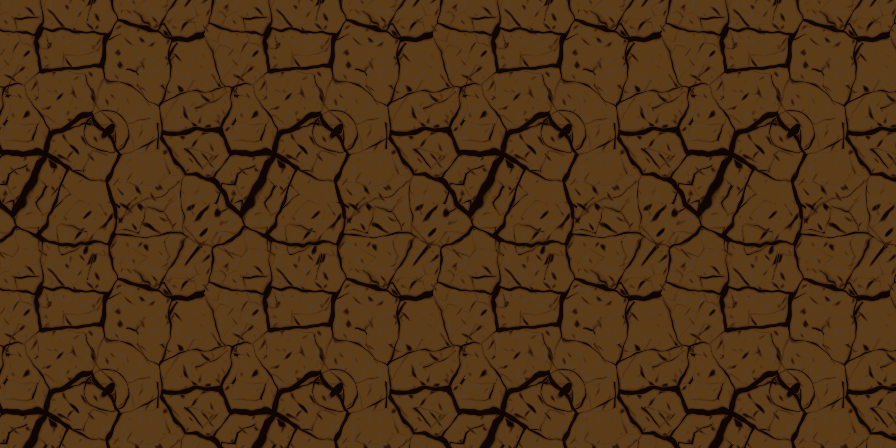
Reproduce this texture procedurally as a Shadertoy shader.

```glsl
// Dry cracked earth on a seamless tile, repeated about 3.9 by 1.7 times.
// Warped cellular borders form the cracks, with a width for each border;
// stretched gradient noise adds flakes, and one ringed pit marks each tile.

#define TILE vec2(0.510, 0.578)     // tile size, in canvas heights
#define PLATES vec2(4.0, 5.0)       // large plates per tile
#define SHARDS vec2(9.0, 10.0)      // small hairline cells per tile
#define CRACK_WIDTH vec2(0.0004, 0.0066)
#define HAIR_WIDTH vec2(-0.0050, 0.0021)
#define FLAKE_LEVEL 0.47            // higher leaves fewer flakes
#define PIT_CENTER vec2(0.47, 0.225)

const vec3 EARTH = vec3(0.36, 0.23, 0.09);
const vec3 DUST  = vec3(0.34, 0.24, 0.13);
const vec3 RIM   = vec3(0.28, 0.16, 0.06);
const vec3 SHADE = vec3(0.18, 0.09, 0.04);
const vec3 CRACK = vec3(0.06, 0.025, 0.01);

vec2 hash2(vec2 p) {
    vec3 q = fract(p.xyx * vec3(0.1031, 0.1030, 0.0973));
    q += dot(q, q.yzx + 33.33);
    return fract((q.xx + q.yz) * q.zy);
}

float cornerSlope(vec2 corner, vec2 offset, vec2 period) {
    float angle = 6.2832 * hash2(mod(corner, period)).x;
    return dot(vec2(cos(angle), sin(angle)), offset);
}

// Gradient noise that wraps after the given whole period
float gradientNoise(vec2 p, vec2 period) {
    vec2 i = floor(p), f = p - i;
    vec2 s = f * f * f * (f * (f * 6.0 - 15.0) + 10.0);
    vec2 e = vec2(1.0, 0.0);
    float low = mix(cornerSlope(i, f, period),
                    cornerSlope(i + e, f - e, period), s.x);
    float high = mix(cornerSlope(i + e.yx, f - e.yx, period),
                     cornerSlope(i + e.xx, f - e.xx, period), s.x);
    return mix(low, high, s.y);
}

float tileNoise(vec2 t, float cells) {
    return gradientNoise(t * cells, vec2(cells));
}

vec2 warp(vec2 t, float cells) {
    return vec2(tileNoise(t, cells), tileNoise(t + vec2(0.37, 0.61), cells));
}

vec2 seedOf(vec2 cell, vec2 cells) {
    return cell + 0.5 + 0.84 * (hash2(mod(cell, cells) + 7.0) - 0.5);
}

// Signed distance to the cell borders, in canvas heights
float crackDistance(vec2 t, vec2 cells, vec2 widths, float wear) {
    vec2 p = t * cells, scale = TILE / cells;
    vec2 home = floor(p), nearest = home, toNearest = vec2(0.0);
    float best = 1e3;
    for (int y = -1; y <= 1; y++)
    for (int x = -1; x <= 1; x++) {
        vec2 cell = home + vec2(x, y);
        vec2 r = (seedOf(cell, cells) - p) * scale;
        if (dot(r, r) < best) {
            best = dot(r, r);
            nearest = cell;
            toNearest = r;
        }
    }
    float d = 1e3;
    float key = hash2(mod(nearest, cells) + 31.0).x;
    for (int y = -2; y <= 2; y++)
    for (int x = -2; x <= 2; x++) {
        if (x == 0 && y == 0) continue;
        vec2 cell = nearest + vec2(x, y);
        vec2 r = (seedOf(cell, cells) - p) * scale;
        float border = dot(0.5 * (toNearest + r), normalize(r - toNearest));
        float h = fract(key + hash2(mod(cell, cells) + 31.0).x);
        d = min(d, border - mix(widths.x, widths.y, h * h) - wear);
    }
    return d;
}

// A leaf-shaped hole inside a broken ring
float pitDistance(vec2 t, float wear) {
    vec2 q = (fract(t - PIT_CENTER + 0.5) - 0.5) * TILE;
    vec2 leaf = vec2(q.x + q.y, q.y - q.x) * 0.707;
    float hole = 0.6 * (length(leaf * vec2(1.0, 2.2)) - 0.021);
    float ring = abs(length(q) - 0.050) - 0.0012 - wear;
    return min(hole, ring);
}

// Flakes leaning both ways, gathered in patches
float flakeLevel(vec2 t) {
    float level = -1.0;
    for (float side = -1.0; side <= 1.0; side += 2.0) {
        vec2 u = vec2(t.x + side * t.y, t.y - side * t.x);
        vec2 stretch = vec2(11.0, 26.0);
        float grain = gradientNoise(u * stretch, stretch);
        float patches = tileNoise(t + 0.23 * side, 4.0);
        level = max(level, grain + 0.42 * patches);
    }
    return level;
}

void mainImage(out vec4 fragColor, in vec2 fragCoord) {
    float pixel = 1.0 / iResolution.y;
    vec2 t = fragCoord * pixel / TILE;
    vec2 bent = t + 0.030 * warp(t, 8.0) + 0.009 * warp(t, 24.0);
    float wear = 0.0035 * tileNoise(t, 13.0);

    // Ground: fine dust over plain earth
    vec3 color = mix(EARTH, DUST, smoothstep(0.05, 0.30, tileNoise(t, 43.0)));

    // Flakes: a worn rim, then a dark core
    float flakes = flakeLevel(t + 0.25 * (bent - t));
    float soft = clamp(0.5 * fwidth(flakes), 0.01, 0.15);
    color = mix(color, RIM, smoothstep(-0.14, 0.0, flakes - FLAKE_LEVEL));
    float core = smoothstep(-soft, soft, flakes - FLAKE_LEVEL);
    color = mix(color, mix(SHADE, CRACK, smoothstep(0.0, 0.12, flakes - FLAKE_LEVEL)), core);

    // Cracks: wide borders, hairlines and the pit
    float d = crackDistance(bent, PLATES, CRACK_WIDTH, wear);
    d = min(d, crackDistance(bent + 0.05, SHARDS, HAIR_WIDTH, wear));
    d = min(d, pitDistance(bent, wear));
    color = mix(color, RIM, 0.8 * (1.0 - smoothstep(0.0, 0.005, d)));
    color = mix(color, CRACK, 1.0 - smoothstep(-0.6 * pixel, 0.6 * pixel, d));

    fragColor = vec4(color, 1.0);
}
```
